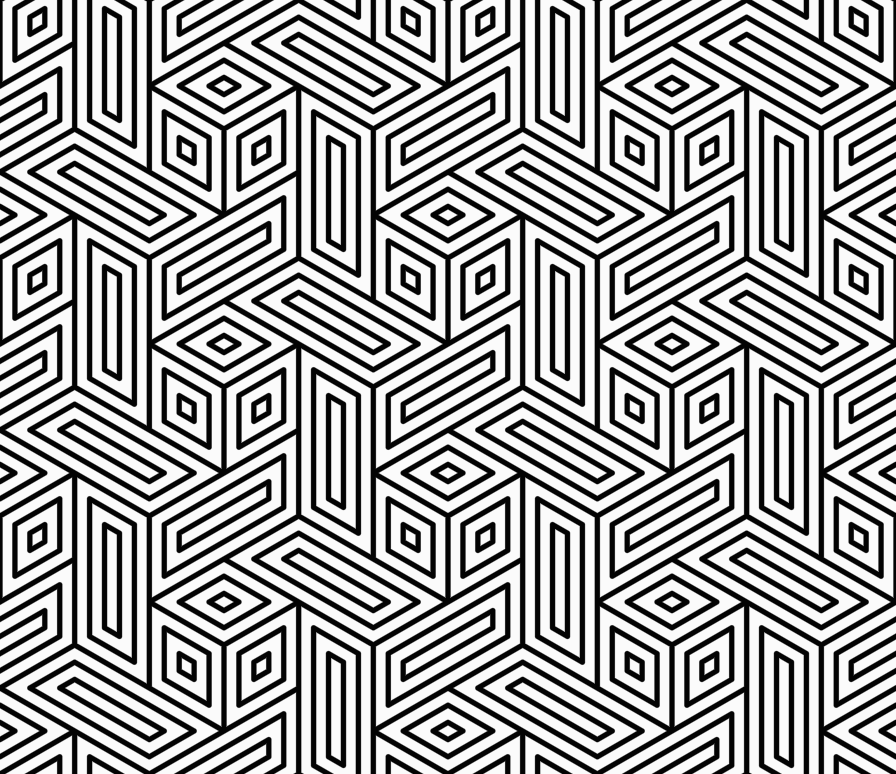
A Shadertoy shader for this pattern:

```glsl
// Isometric weave: small cubes and long bars, each face drawn as nested outlines.
// Threefold symmetry about a cube corner gives all six faces from one upright
// rhombus and one upright bar, repeated on a lattice that is a rectangle once sheared.

const float ROOT3 = 1.7320508;

float segmentDistance(vec2 p, vec2 a, vec2 b) {
    vec2 pa = p - a, ba = b - a;
    return length(pa - ba * clamp(dot(pa, ba) / dot(ba, ba), 0.0, 1.0));
}

// Sheared frame: x across, y measured from the slanted end direction
vec2 shear(vec2 p)   { return vec2(p.x, p.y * ROOT3 - p.x); }
vec2 unshear(vec2 s) { return vec2(s.x, (s.x + s.y) / ROOT3); }

// Distance to three nested parallelogram outlines, repeated over the lattice
float nestedFace(vec2 s, float halfLength) {
    vec2 period = vec2(3.0, 6.0);
    s -= period * round(s / period);
    vec2 p = unshear(s);
    float nearest = 1e3;
    for (int ring = 0; ring < 3; ring++) {
        float inset = 0.2 * float(ring);
        vec2 extent = vec2(0.5 - inset, halfLength - 2.0 * inset);
        vec2 corner = unshear(extent);
        vec2 endCorner = unshear(extent * vec2(-1.0, 1.0));
        // Opposite edges are point reflections of each other
        float endEdge = segmentDistance(p * sign(s.y), corner, endCorner);
        float sideEdge = segmentDistance(p * sign(s.x), corner, -endCorner);
        nearest = min(nearest, min(endEdge, sideEdge));
    }
    return nearest;
}

void mainImage(out vec4 fragColor, in vec2 fragCoord) {
    // Two repeats across and three down, y pointing down, origin at a cube corner
    vec2 uv = fragCoord / iResolution.xy;
    vec2 p = vec2(uv.x, 1.0 - uv.y) * vec2(12.0, 6.0 * ROOT3) - vec2(3.0, ROOT3);
    float pixel = 12.0 / iResolution.x;

    // Cube face and bar in each of the three directions
    mat2 thirdTurn = mat2(-0.5, 0.5 * ROOT3, -0.5 * ROOT3, -0.5);
    float lineDistance = 1e3;
    for (int turn = 0; turn < 3; turn++) {
        vec2 s = shear(p);
        float cubeFace = nestedFace(s - vec2(-0.5, 1.0), 1.0);
        float bar = nestedFace(s - vec2(1.5, 0.0), 2.0);
        lineDistance = min(lineDistance, min(cubeFace, bar));
        p = thirdTurn * p;
    }

    // Black strokes on off-white
    float paper = smoothstep(-0.8 * pixel, 0.8 * pixel, lineDistance - 0.0355);
    fragColor = vec4(vec3(mix(0.01, 0.985, paper)), 1.0);
}
```
